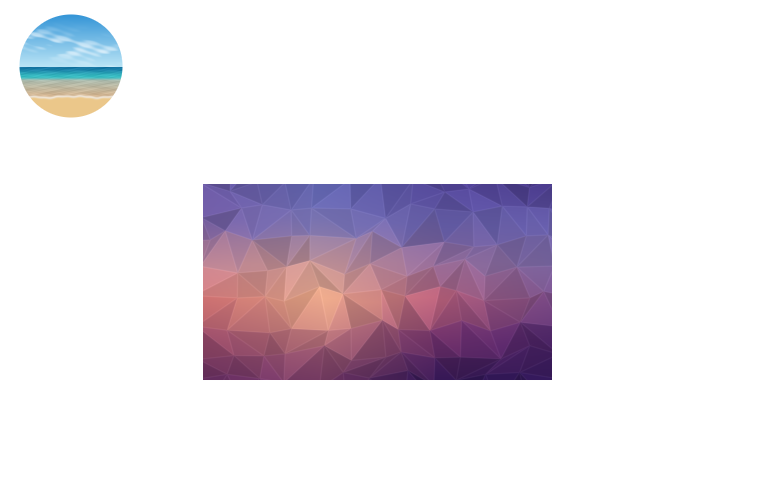
Write a WebGL 1 fragment shader that draws this background.

```glsl
precision highp float;
uniform vec2 u_resolution;

const vec2 PANEL_MIN = vec2(0.4177, 0.2181);
const vec2 PANEL_MAX = vec2(1.1358, 0.6214);
const vec2 MESH_CELLS = vec2(12.0, 7.0);
const vec2 DISC_CENTER = vec2(0.1461, 0.8642);
const float DISC_RADIUS = 0.106;

float hash(vec2 p) {
  return fract(sin(dot(p, vec2(127.1, 311.7))) * 43758.5453);
}

// Four evenly spaced colours across t = 0..1
vec3 ramp(float t, vec3 a, vec3 b, vec3 c, vec3 d) {
  float s = clamp(t, 0.0, 1.0) * 3.0;
  vec3 color = mix(a, b, clamp(s, 0.0, 1.0));
  color = mix(color, c, clamp(s - 1.0, 0.0, 1.0));
  return mix(color, d, clamp(s - 2.0, 0.0, 1.0));
}

vec3 blendRow(vec3 below, vec3 above, float v, float row) {
  return mix(below, above, clamp(v * 5.0 - row, 0.0, 1.0));
}

// Dusk gradient, built from the bottom row to the top
vec3 duskColor(vec2 uv) {
  float u = uv.x;
  vec3 ground = ramp(u, vec3(0.38, 0.17, 0.36), vec3(0.46, 0.22, 0.40),
                     vec3(0.18, 0.08, 0.31), vec3(0.19, 0.09, 0.33));
  vec3 hills = ramp(u, vec3(0.56, 0.27, 0.39), vec3(0.68, 0.42, 0.45),
                    vec3(0.42, 0.18, 0.40), vec3(0.28, 0.13, 0.39));
  vec3 glow = ramp(u, vec3(0.82, 0.45, 0.45), vec3(0.89, 0.65, 0.52),
                   vec3(0.71, 0.37, 0.47), vec3(0.45, 0.28, 0.49));
  vec3 haze = ramp(u, vec3(0.72, 0.50, 0.55), vec3(0.76, 0.57, 0.57),
                   vec3(0.58, 0.42, 0.59), vec3(0.47, 0.40, 0.63));
  vec3 sky = ramp(u, vec3(0.43, 0.35, 0.61), vec3(0.46, 0.44, 0.68),
                  vec3(0.39, 0.36, 0.65), vec3(0.38, 0.35, 0.63));
  vec3 zenith = ramp(u, vec3(0.39, 0.32, 0.60), vec3(0.36, 0.38, 0.67),
                     vec3(0.32, 0.27, 0.59), vec3(0.26, 0.20, 0.50));
  vec3 color = blendRow(ground, hills, uv.y, 0.0);
  color = blendRow(color, glow, uv.y, 1.0);
  color = blendRow(color, haze, uv.y, 2.0);
  color = blendRow(color, sky, uv.y, 3.0);
  return blendRow(color, zenith, uv.y, 4.0);
}

vec2 meshVertex(vec2 id) {
  vec2 jitter = vec2(hash(id), hash(id + 37.3)) - 0.5;
  return id + jitter * 0.68;
}

float edgeDistance(vec2 p, vec2 a, vec2 b) {
  vec2 e = b - a;
  vec2 d = p - a;
  return (e.x * d.y - e.y * d.x) / length(e);
}

// Facet colour in rgb, coverage in a; corners run counter-clockwise
vec4 facet(vec2 p, vec2 a, vec2 b, vec2 c, float pixel) {
  float inside = min(edgeDistance(p, a, b),
                     min(edgeDistance(p, b, c), edgeDistance(p, c, a)));
  float cover = smoothstep(-pixel, pixel, inside);
  if (cover <= 0.0) return vec4(0.0);
  vec2 center = (a + b + c) / 3.0;
  vec3 color = duskColor(mix(center, p, 0.4) / MESH_CELLS);
  color *= 1.0 + 0.2 * (hash(center) - 0.5);
  color += 0.035 * (1.0 - smoothstep(0.0, 0.045, inside));
  return vec4(color, 1.0) * cover;
}

vec3 facetedDusk(vec2 uv, float pixel) {
  vec2 p = uv * MESH_CELLS;
  vec4 total = vec4(0.0);
  for (int j = -1; j <= 1; j++) {
    for (int i = -1; i <= 1; i++) {
      vec2 id = floor(p) + vec2(float(i), float(j));
      vec2 a = meshVertex(id);
      vec2 b = meshVertex(id + vec2(1.0, 0.0));
      vec2 c = meshVertex(id + vec2(1.0, 1.0));
      vec2 d = meshVertex(id + vec2(0.0, 1.0));
      // Each quad splits along a random diagonal
      if (hash(id + 9.7) < 0.5) {
        total += facet(p, a, b, c, pixel) + facet(p, a, c, d, pixel);
      } else {
        total += facet(p, a, b, d, pixel) + facet(p, b, c, d, pixel);
      }
    }
  }
  return total.rgb / max(total.a, 0.001);
}

float waves(vec2 p) {
  return sin(p.x + 1.7 * sin(p.y)) * 0.5 + sin(p.x * 2.3 - p.y * 1.9) * 0.3
       + sin(p.x * 4.7 + p.y * 3.1) * 0.2;
}

// Beach in disc units: sky, sea, shallows and sand
vec3 beachColor(vec2 q) {
  vec3 color = mix(vec3(0.72, 0.89, 0.96), vec3(0.20, 0.58, 0.84), clamp(q.y, 0.0, 1.0));
  float cloudBand = exp(-pow((q.y - 0.36 + 0.2 * q.x) / 0.24, 2.0));
  float cloud = smoothstep(-0.2, 0.8, waves(vec2(q.x * 4.0 + q.y * 3.0, q.y * 13.0)));
  color = mix(color, vec3(0.95, 0.98, 1.0), cloud * cloudBand * 0.75);
  vec3 sea = mix(vec3(0.08, 0.46, 0.64), vec3(0.22, 0.74, 0.76), smoothstep(-0.02, -0.22, q.y) );
  sea += 0.04 * waves(q * vec2(9.0, 60.0));
  vec3 shallows = mix(vec3(0.66, 0.74, 0.70), vec3(0.82, 0.70, 0.56), clamp((-0.24 - q.y) * 3.0, 0.0, 1.0));
  shallows += 0.05 * waves(q * vec2(8.0, 45.0));
  float shore = -0.6 + 0.025 * waves(vec2(q.x * 6.0, 1.0));
  color = mix(color, sea, 1.0 - smoothstep(-0.03, -0.01, q.y));
  color = mix(color, shallows, 1.0 - smoothstep(-0.29, -0.21, q.y));
  color = mix(color, vec3(0.92, 0.78, 0.54), 1.0 - smoothstep(shore - 0.03, shore, q.y));
  float foam = exp(-pow((q.y - shore) / 0.025, 2.0));
  return mix(color, vec3(0.97, 0.95, 0.91), foam * 0.75);
}

void main() {
  vec2 p = gl_FragCoord.xy / u_resolution.y;
  float pixel = 1.0 / u_resolution.y;
  vec3 color = vec3(1.0);

  // Faceted panel
  vec2 panelSize = PANEL_MAX - PANEL_MIN;
  vec2 border = min(p - PANEL_MIN, PANEL_MAX - p);
  float panel = clamp(min(border.x, border.y) / pixel + 0.5, 0.0, 1.0);
  if (panel > 0.0) {
    vec3 dusk = facetedDusk((p - PANEL_MIN) / panelSize, 0.7 * pixel * MESH_CELLS.x / panelSize.x);
    color = mix(color, dusk, panel);
  }

  // Round beach view
  vec2 q = (p - DISC_CENTER) / DISC_RADIUS;
  float disc = clamp((1.0 - length(q)) * DISC_RADIUS / pixel + 0.5, 0.0, 1.0);
  color = mix(color, beachColor(q), disc);
  gl_FragColor = vec4(color, 1.0);
}
```
